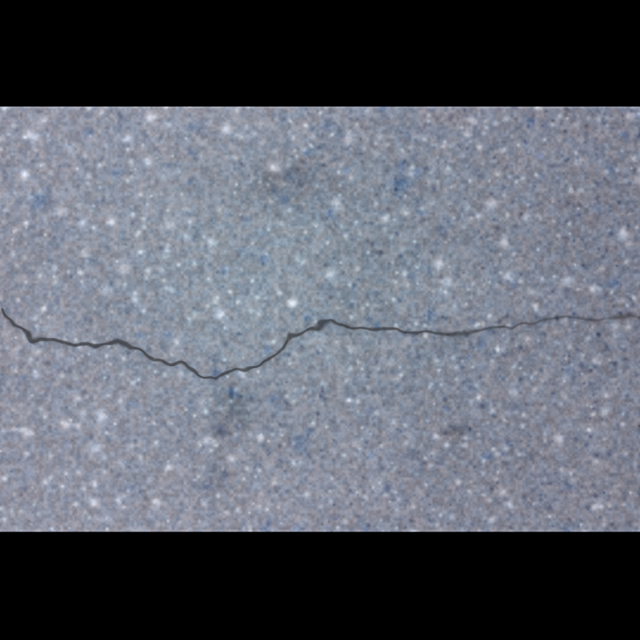
Give the GLSL for this texture, as a Shadertoy shader.

```glsl
const int CRACK_POINTS = 18;
const vec2 CRACK[CRACK_POINTS] = vec2[](
    vec2(0.000, 0.516), vec2(0.023, 0.492), vec2(0.046, 0.471),
    vec2(0.130, 0.462), vec2(0.189, 0.467), vec2(0.241, 0.438),
    vec2(0.286, 0.430), vec2(0.336, 0.405), vec2(0.378, 0.424),
    vec2(0.417, 0.434), vec2(0.456, 0.473), vec2(0.514, 0.497),
    vec2(0.573, 0.486), vec2(0.651, 0.483), vec2(0.729, 0.478),
    vec2(0.794, 0.490), vec2(0.885, 0.504), vec2(1.000, 0.505));

float hash(vec2 p) {
    vec3 q = fract(p.xyx * vec3(0.1031, 0.1030, 0.0973));
    q += dot(q, q.yzx + 33.33);
    return fract((q.x + q.y) * q.z);
}

float noise(vec2 p) {
    vec2 cell = floor(p);
    vec2 f = fract(p);
    f = f * f * (3.0 - 2.0 * f);
    float low = mix(hash(cell), hash(cell + vec2(1, 0)), f.x);
    float high = mix(hash(cell + vec2(0, 1)), hash(cell + vec2(1, 1)), f.x);
    return mix(low, high, f.y);
}

float fbm(vec2 p) {
    float sum = 0.0;
    float weight = 0.5;
    for (int i = 0; i < 4; i++) {
        sum += weight * noise(p);
        p = mat2(1.6, 1.2, -1.2, 1.6) * p + 17.3;
        weight *= 0.5;
    }
    return sum / 0.9375;
}

float segmentDistance(vec2 p, vec2 a, vec2 b) {
    vec2 ab = b - a;
    float t = clamp(dot(p - a, ab) / dot(ab, ab), 0.0, 1.0);
    return length(p - a - t * ab);
}

float crackDistance(vec2 p) {
    float d = 1.0;
    for (int i = 0; i < CRACK_POINTS - 1; i++) {
        d = min(d, segmentDistance(p, CRACK[i], CRACK[i + 1]));
    }
    return d;
}

// Soft elliptical patch with a ragged rim
float stain(vec2 p, vec2 center, vec2 radius) {
    vec2 q = (p - center) / radius;
    return exp(-dot(q, q)) * (0.5 + fbm(p * 55.0));
}

// Randomly placed round grains, one candidate per cell
float specks(vec2 p, float density, float chance, float seed) {
    vec2 q = p * density;
    vec2 base = floor(q);
    float sum = 0.0;
    for (int y = -1; y <= 1; y++) {
        for (int x = -1; x <= 1; x++) {
            vec2 cell = base + vec2(x, y);
            vec2 key = cell + seed;
            vec2 center = cell + vec2(hash(key + 11.7), hash(key + 47.1));
            float radius = mix(0.16, 0.38, hash(key + 83.9));
            float present = step(1.0 - chance, hash(key));
            vec2 d = (q - center) / radius;
            sum += present * exp(-dot(d, d)) * (0.4 + 0.6 * hash(key + 5.3));
        }
    }
    return min(sum, 1.0);
}

vec3 asphalt(vec2 p) {
    // Broad light falloff and tint
    vec3 color = mix(vec3(0.565, 0.575, 0.635), vec3(0.495, 0.505, 0.565),
                     smoothstep(0.25, 1.05, p.x));
    vec2 middle = (p - vec2(0.46, 0.57)) / vec2(0.34, 0.25);
    color += vec3(-0.015, 0.022, 0.012) * exp(-dot(middle, middle));
    color += 0.05 * (fbm(p * 13.0) - 0.5);

    // Fine grain and slight colour variation
    float grain = 0.6 * noise(p * 155.0) + 0.4 * noise(p * 270.0 + 31.0);
    color += 0.20 * (grain - 0.5);
    color += vec3(0.045, 0.0, -0.035) * (noise(p * 105.0 + 71.0) - 0.5);

    // Pale, dark and blue aggregate
    color += vec3(0.20, 0.21, 0.20) * specks(p, 75.0, 0.20, 3.0);
    color += 0.28 * specks(p, 42.0, 0.07, 29.0);
    color -= vec3(0.13, 0.12, 0.09) * specks(p, 85.0, 0.24, 61.0)
           * mix(0.6, 1.2, p.x);
    color += vec3(-0.10, -0.06, 0.0) * specks(p, 40.0, 0.09, 97.0);

    // Weathered patches
    color -= vec3(0.075, 0.083, 0.085) * stain(p, vec2(0.455, 0.725), vec2(0.065, 0.045));
    color -= vec3(0.125, 0.115, 0.115) * stain(p, vec2(0.362, 0.367), vec2(0.037, 0.042));
    color -= 0.13 * stain(p, vec2(0.345, 0.325), vec2(0.013, 0.008));
    color -= 0.06 * stain(p, vec2(0.340, 0.262), vec2(0.025, 0.040));
    color -= 0.09 * stain(p, vec2(0.716, 0.330), vec2(0.018, 0.012));
    vec3 blueLoss = vec3(0.12, 0.07, 0.015);
    color -= blueLoss * stain(p, vec2(0.061, 0.686), vec2(0.018, 0.013));
    color -= blueLoss * stain(p, vec2(0.465, 0.306), vec2(0.013, 0.014));
    color -= blueLoss * stain(p, vec2(0.625, 0.714), vec2(0.018, 0.018));
    return color;
}

void mainImage(out vec4 fragColor, in vec2 fragCoord) {
    vec2 p = fragCoord / iResolution.xy;
    float pixel = 1.0 / iResolution.y;
    vec3 color = asphalt(p);

    // Irregular fissure, thinner toward the right
    vec2 wobble = vec2(noise(p * 60.0), noise(p * 60.0 + 43.0)) - 0.5;
    float d = crackDistance(p + 0.010 * wobble);
    float width = mix(0.0024, 0.0013, p.x) * (0.65 + 0.7 * noise(p * 80.0));
    float core = 1.0 - smoothstep(width - pixel, width + 1.5 * pixel, d);
    float strength = mix(0.72, 0.38, smoothstep(0.55, 0.95, p.x));
    color = mix(color, vec3(0.27, 0.27, 0.28), core * strength);
    color -= 0.055 * exp(-d * d / 0.00003);

    // Pale slab rims and black bands
    float edge = 0.3323 - abs(p.y - 0.5013);
    color += 0.09 * exp(-abs(edge - 0.0015) / 0.0015);
    color *= smoothstep(-pixel, pixel, edge);
    fragColor = vec4(clamp(color, 0.0, 1.0), 1.0);
}
```
